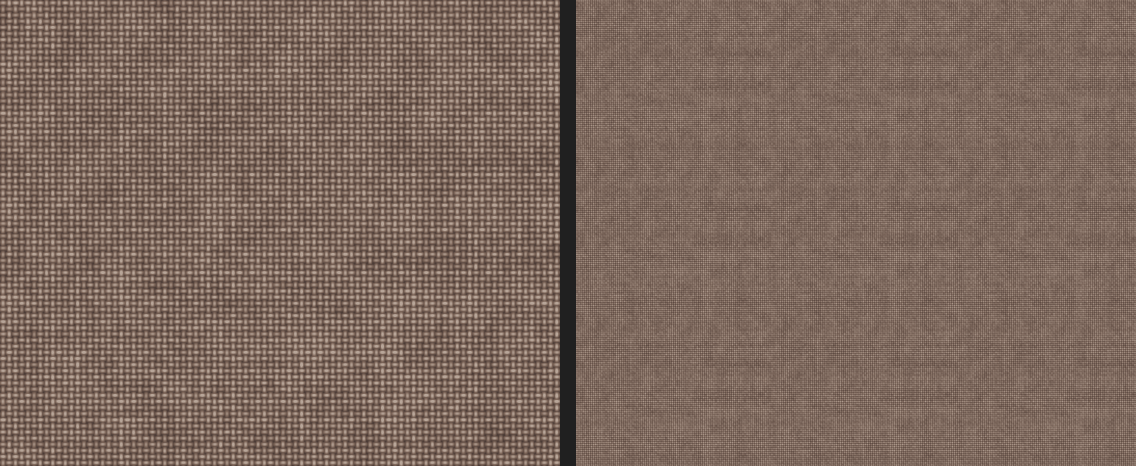
Left, the tile; right, the same tile 3 across and 3 down.
Give the GLSL for this texture, as a Shadertoy shader.

```glsl
const float PI = 3.14159265;
const vec2 THREADS = vec2(90.0, 76.0); // even counts keep the weave seamless

const vec3 GAP = vec3(0.30, 0.235, 0.212);
const vec3 YARN = vec3(0.495, 0.405, 0.355);
const vec3 SHEEN = vec3(0.72, 0.65, 0.60);

float hash(vec2 p) {
    vec3 q = fract(p.xyx * vec3(0.1031, 0.1030, 0.0973));
    q += dot(q, q.yzx + 33.33);
    return fract((q.x + q.y) * q.z);
}

vec2 gradient(vec2 cell, vec2 period) {
    float angle = 2.0 * PI * hash(mod(cell, period) + 7.0);
    return vec2(cos(angle), sin(angle));
}

// Gradient noise that wraps after a whole number of cells
float noise(vec2 p, vec2 period) {
    vec2 i = floor(p), f = fract(p);
    vec2 u = f * f * f * (f * (f * 6.0 - 15.0) + 10.0);
    vec2 e = vec2(1.0, 0.0);
    float a = dot(gradient(i, period), f);
    float b = dot(gradient(i + e.xy, period), f - e.xy);
    float c = dot(gradient(i + e.yx, period), f - e.yx);
    float d = dot(gradient(i + e.xx, period), f - e.xx);
    return mix(mix(a, b, u.x), mix(c, d, u.x), u.y);
}

// Brightness of a thread that rises over and dips under its neighbours
float thread(float across, float along, float phase, float tilt) {
    float index = floor(across);
    float offset = across - index - 0.5;
    float roundness = cos(PI * offset);
    float bump = cos(PI * (along - 0.5 + index + phase));
    return roundness * (1.0 + tilt * offset) * (0.60 + 0.40 * bump);
}

float smoothMax(float a, float b, float k) {
    float h = max(k - abs(a - b), 0.0) / k;
    return max(a, b) + 0.25 * k * h * h;
}

vec3 yarnColor(float shade) {
    vec3 lower = mix(GAP, YARN, clamp(shade * 2.0, 0.0, 1.0));
    return mix(lower, SHEEN, clamp(shade * 2.0 - 1.0, 0.0, 1.0));
}

void mainImage(out vec4 fragColor, in vec2 fragCoord) {
    vec2 uv = fragCoord / iResolution.xy;
    vec2 p = uv * THREADS;
    vec2 id = mod(floor(p), THREADS);

    // Plain weave of upright and level threads
    float warp = thread(p.x, p.y, 0.0, -0.20);
    float weft = thread(p.y, p.x, 1.0, 0.45);

    // Each thread and crossing is spun a little differently
    warp *= 0.92 + 0.16 * hash(vec2(id.x, 3.0));
    weft *= 0.92 + 0.16 * hash(vec2(5.0, id.y));
    float shade = pow(smoothMax(warp, weft, 0.15), 1.4);
    shade *= 0.90 + 0.20 * hash(id + 11.0);

    // Fine fibres, then unevenness over a few threads and over broad areas
    shade += 0.08 * noise(p * 2.0, THREADS * 2.0);
    shade += 0.12 * noise(p * 0.5, THREADS * 0.5);
    shade += 0.12 * noise(uv * vec2(12.0, 10.0), vec2(12.0, 10.0));

    fragColor = vec4(yarnColor(shade * 0.97), 1.0);
}
```
